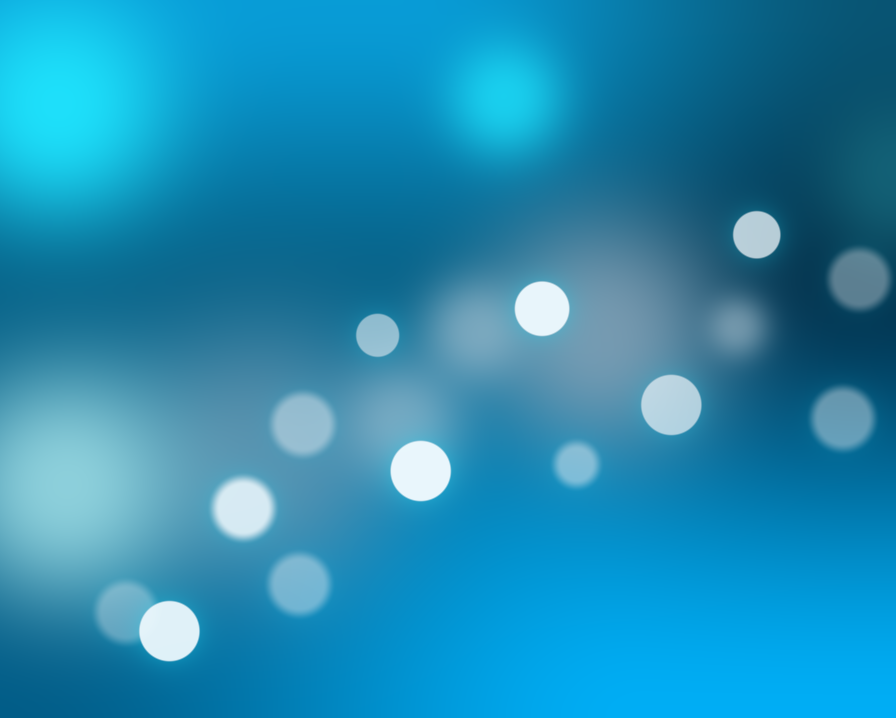
A WebGL 2 fragment shader for this background:

```glsl
#version 300 es
precision highp float;
// Blue blurred backdrop with a diagonal drift of pale bokeh discs and wide glows.

uniform vec2 u_resolution;
out vec4 outColor;

// Backdrop colours, left and right, at three heights
const vec3 TOP_LEFT = vec3(0.03, 0.61, 0.84);
const vec3 TOP_RIGHT = vec3(0.03, 0.33, 0.45);
const vec3 MID_LEFT = vec3(0.02, 0.38, 0.53);
const vec3 MID_RIGHT = vec3(0.01, 0.18, 0.28);
const vec3 LOW_LEFT = vec3(0.00, 0.36, 0.53);
const vec3 LOW_RIGHT = vec3(0.00, 0.68, 0.96);

// Light colours
const vec3 CYAN = vec3(0.12, 0.89, 0.99);
const vec3 TEAL = vec3(0.10, 0.45, 0.52);
const vec3 AQUA = vec3(0.62, 0.87, 0.90);
const vec3 MIST = vec3(0.60, 0.68, 0.75);
const vec3 PEARL = vec3(0.72, 0.80, 0.85);
const vec3 DISC_TINT = vec3(0.92, 0.97, 0.99);

const float CRISP_EDGE = 0.0016;
const float SOFT_EDGE = 0.009;
const float HALO_WIDTH = 0.016;
const float HALO_STRENGTH = 0.22;
const float GLOW_POWER = 2.4;

// Glows: centre, radius, opacity (lengths in canvas heights)
const int GLOWS = 9;
const vec4 GLOW[GLOWS] = vec4[](
    vec4(0.366, 0.365, 0.190, 0.55), vec4(0.839, 0.536, 0.170, 0.76),
    vec4(0.081, 0.853, 0.160, 0.96), vec4(0.704, 0.862, 0.083, 0.78),
    vec4(1.250, 0.750, 0.110, 0.65), vec4(0.090, 0.324, 0.170, 0.88),
    vec4(0.660, 0.539, 0.072, 0.55), vec4(0.562, 0.414, 0.085, 0.55),
    vec4(1.028, 0.544, 0.043, 0.52));
const vec3 GLOW_TINT[GLOWS] = vec3[](
    MIST, MIST, CYAN, CYAN, TEAL, AQUA, PEARL, PEARL, PEARL);

// Discs: centre, radius, opacity
const int SOFT_DISCS = 7;
const vec4 SOFT[SOFT_DISCS] = vec4[](
    vec4(0.339, 0.292, 0.042, 0.87), vec4(0.803, 0.353, 0.030, 0.48),
    vec4(0.422, 0.409, 0.043, 0.45), vec4(0.417, 0.186, 0.042, 0.43),
    vec4(0.176, 0.147, 0.042, 0.36), vec4(1.197, 0.611, 0.042, 0.38),
    vec4(1.174, 0.417, 0.043, 0.43));
const int CRISP_DISCS = 6;
const vec4 CRISP[CRISP_DISCS] = vec4[](
    vec4(1.054, 0.673, 0.033, 0.77), vec4(0.755, 0.570, 0.038, 0.98),
    vec4(0.526, 0.533, 0.030, 0.57), vec4(0.586, 0.344, 0.042, 0.99),
    vec4(0.935, 0.436, 0.042, 0.70), vec4(0.236, 0.121, 0.042, 0.95));

vec3 backdrop(vec2 p) {
    vec3 top = mix(TOP_LEFT, TOP_RIGHT, smoothstep(0.55, 1.25, p.x));
    vec3 middle = mix(MID_LEFT, MID_RIGHT, smoothstep(0.65, 1.2, p.x));
    vec3 low = mix(LOW_LEFT, LOW_RIGHT, smoothstep(0.0, 0.9, p.x));
    vec3 color = mix(middle, top, smoothstep(0.58, 1.0, p.y));
    return mix(color, low, smoothstep(0.0, 0.66, 0.66 - p.y));
}

vec3 addGlow(vec3 color, vec2 p, vec4 glow, vec3 tint) {
    float d = length(p - glow.xy) / glow.z;
    return mix(color, tint, glow.w * exp(-pow(d, GLOW_POWER)));
}

// Disc with a faint cyan halo outside its rim
vec3 addDisc(vec3 color, vec2 p, vec4 disc, float edge) {
    float d = length(p - disc.xy) - disc.z;
    float halo = exp(-max(d, 0.0) / HALO_WIDTH) * HALO_STRENGTH * disc.w;
    float body = 1.0 - smoothstep(-edge, edge, d);
    color = mix(color, CYAN, halo * (1.0 - body));
    return mix(color, DISC_TINT, disc.w * body);
}

void main() {
    vec2 p = gl_FragCoord.xy / u_resolution.y;
    float pixel = 1.0 / u_resolution.y;
    vec3 color = backdrop(p);

    for (int i = 0; i < GLOWS; i++)
        color = addGlow(color, p, GLOW[i], GLOW_TINT[i]);
    for (int i = 0; i < SOFT_DISCS; i++)
        color = addDisc(color, p, SOFT[i], max(SOFT_EDGE, pixel));
    for (int i = 0; i < CRISP_DISCS; i++)
        color = addDisc(color, p, CRISP[i], max(CRISP_EDGE, pixel));

    outColor = vec4(color, 1.0);
}
```
